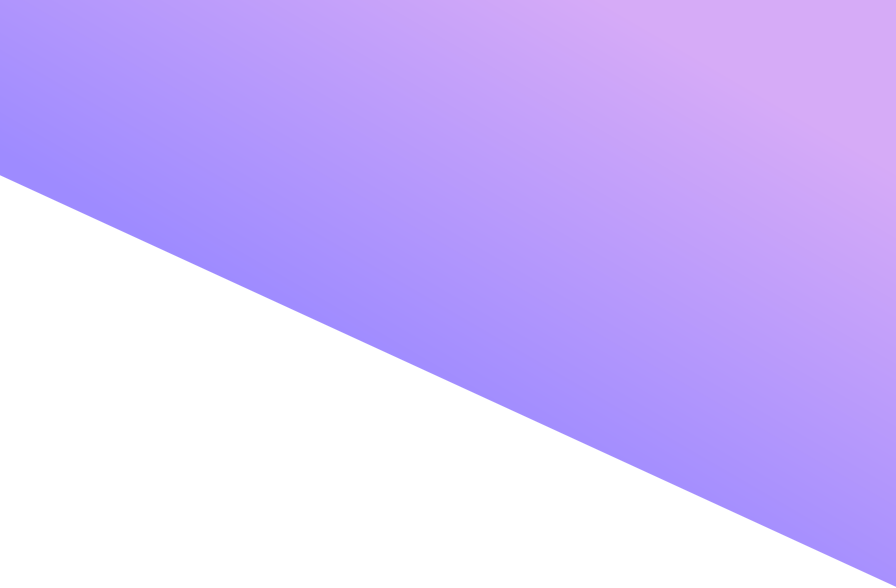
Give the GLSL for this background, as a Shadertoy shader.

```glsl
// Violet to pink diagonal gradient above a white slanted lower corner.

void mainImage(out vec4 fragColor, in vec2 fragCoord) {
    vec2 uv = fragCoord / iResolution.xy;

    // Sky gradient, rising towards the upper right
    float blend = clamp(dot(uv, vec2(1.036, 1.172)) - 0.87, 0.0, 1.0);
    vec3 violet = vec3(0.620, 0.545, 1.0);
    vec3 pink = vec3(0.840, 0.670, 0.970);
    vec3 color = mix(violet, pink, blend);

    // White corner below a straight slanted edge, smoothed over one pixel
    float slope = -0.7;
    float aboveEdge = uv.y - (0.702 + slope * uv.x);
    float pixel = length(vec2(slope, 1.0) / iResolution.xy);
    float coverage = smoothstep(-0.7, 0.7, aboveEdge / pixel);
    color = mix(vec3(1.0), color, coverage);

    fragColor = vec4(color, 1.0);
}
```
